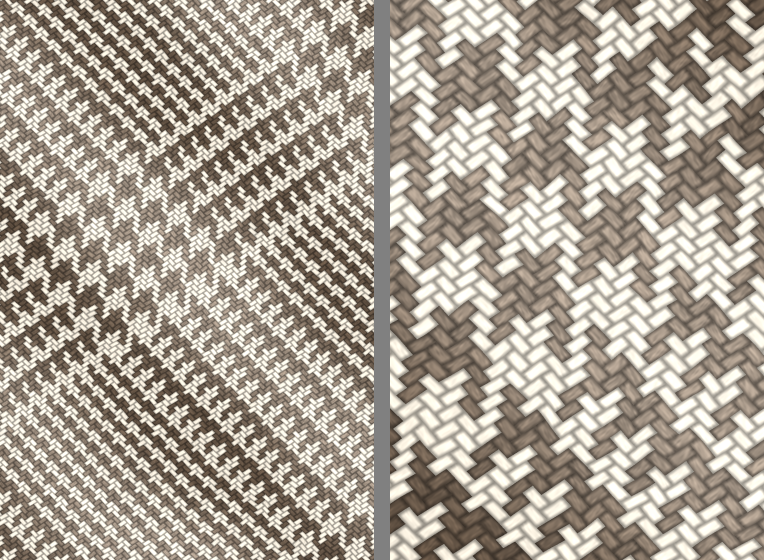
Left, the full canvas; right, a detail of the centre.
A Shadertoy shader for this texture:

```glsl
// Glen plaid wool cloth lying on the diagonal: a 2/2 twill whose warp and weft
// alternate 4/4 and 2/2 light and dark yarns, so houndstooth bands cross fields
// of fine stripes. Each float is shaded as a short, rounded, fuzzy yarn.

float hash(vec2 p) {
    vec3 q = fract(vec3(p.xyx) * 0.1031);
    q += dot(q, q.yzx + 33.33);
    return fract((q.x + q.y) * q.z);
}

float noise(vec2 p) {
    vec2 i = floor(p), f = fract(p);
    f = f * f * (3.0 - 2.0 * f);
    return mix(mix(hash(i), hash(i + vec2(1, 0)), f.x),
               mix(hash(i + vec2(0, 1)), hash(i + vec2(1, 1)), f.x), f.y);
}

// 1 for a dark yarn: groups of four inside the band, groups of two outside it
float isDark(float n, float band, float period) {
    float m = mod(n, period);
    return m < band ? step(4.0, mod(m, 8.0)) : step(2.0, mod(m, 4.0));
}

vec3 cloth(vec2 p) {
    // Skewed thread axes: x runs down to the right, y runs up to the right
    mat2 axes = mat2(0.695, -0.719, 0.819, 0.574);
    vec2 thread = inverse(axes) * (p - vec2(0.234, 0.542)) * 128.0 + vec2(18.0, 20.0);

    // Gentle drape plus slight yarn wobble
    thread += 1.6 * (vec2(noise(p * 4.0 + 7.0), noise(p * 4.0 + 31.0)) - 0.5);
    thread += 0.35 * (vec2(noise(p * 45.0), noise(p * 45.0 + 80.0)) - 0.5);

    // Twill: along each row, two floats of one set, then two of the other
    vec2 cell = floor(thread), f = thread - cell;
    float phase = mod(cell.x + cell.y, 4.0);
    float dark, along, across;
    vec2 id;
    if (phase < 2.0) {
        dark = isDark(cell.y, 40.0, 76.0);
        along = f.x + phase;
        across = f.y - 0.5;
        id = cell - vec2(phase, 0.0);
    } else {
        dark = isDark(cell.x + 2.0, 36.0, 96.0);
        along = f.y + phase - 2.0;
        across = f.x - 0.5;
        id = cell - vec2(0.0, phase - 2.0) + 300.0;
    }

    // Dark yarn fades in wide stripes; light yarn stays cream
    float fade = 0.5 + 0.5 * cos(6.2832 * (thread.y - 27.0) / 52.0);
    fade = clamp(fade + 0.6 * (noise(p * 5.0 + 12.0) - 0.5), 0.0, 1.0);
    vec3 brown = mix(vec3(0.39, 0.325, 0.265), vec3(0.66, 0.60, 0.54), fade);
    vec3 cream = mix(vec3(0.98, 0.945, 0.88), vec3(1.04, 1.01, 0.95), fade);
    vec3 yarn = mix(cream, brown, dark);

    // Rounded float with shadowed sides and tips
    float body = smoothstep(0.56, 0.18, abs(across))
               * smoothstep(0.0, 0.4, along) * smoothstep(2.0, 1.6, along);
    yarn *= mix(0.6, 1.03, body);

    // Uneven dye and twisted fibres, strongest on the dark yarn
    float fibre = noise(vec2(along * 2.5 + across * 3.0, across * 6.0) + id * 9.7);
    float wear = (hash(id + 500.0) - 0.5) * 0.16 + (fibre - 0.5) * 0.26;
    return yarn * (1.0 + wear * mix(0.4, 1.0, dark));
}

void mainImage(out vec4 fragColor, in vec2 fragCoord) {
    // Average a 3 by 3 grid of samples to smooth the edges
    vec3 color = vec3(0.0);
    for (int y = -1; y <= 1; y++)
        for (int x = -1; x <= 1; x++)
            color += cloth((fragCoord + vec2(x, y) * 0.36) / iResolution.y);
    fragColor = vec4(clamp(color / 9.0, 0.0, 1.0), 1.0);
}
```
